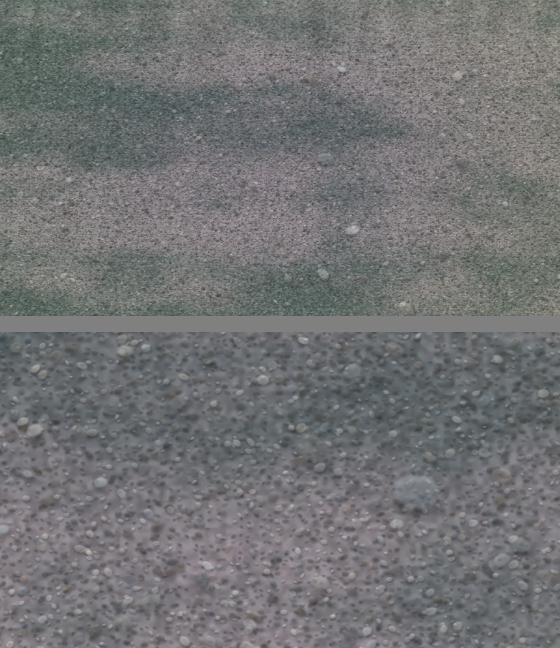
Top, the full canvas; bottom, a detail of the centre.
This texture is drawn by a WebGL 2 fragment shader. Its source:

```glsl
#version 300 es
precision highp float;
uniform vec2 u_resolution;
out vec4 fragColor;

// Three random values per cell
vec3 hash3(vec2 cell, int seed) {
  uvec3 v = uvec3(ivec3(ivec2(cell), seed));
  v = v * 1664525u + 1013904223u;
  v.x += v.y * v.z; v.y += v.z * v.x; v.z += v.x * v.y;
  v ^= v >> 16u;
  v.x += v.y * v.z; v.y += v.z * v.x; v.z += v.x * v.y;
  return vec3(v >> 8u) / 16777216.0;
}

// Cellular noise: random cell values blended by distance to jittered centres
float softCells(vec2 p, int seed) {
  vec2 id = floor(p);
  float total = 0.0, weights = 0.0;
  for (int y = -1; y <= 1; y++)
  for (int x = -1; x <= 1; x++) {
    vec2 cell = id + vec2(x, y);
    vec3 rnd = hash3(cell, seed);
    vec2 d = p - cell - 0.2 - 0.6 * rnd.xy;
    float w = pow(max(1.44 - dot(d, d), 0.0), 3.0);
    total += w * rnd.z;
    weights += w;
  }
  return total / max(weights, 0.0001);
}

// Flattened, randomly turned stones with a soft shadow on the lower side
vec3 addPebbles(vec3 col, vec2 p, float cells, float share, float lift, float strength, int seed) {
  vec2 g = p * cells, id = floor(g);
  float edge = 0.06 + 0.7 * cells / u_resolution.y;
  for (int y = -1; y <= 1; y++)
  for (int x = -1; x <= 1; x++) {
    vec2 cell = id + vec2(x, y);
    vec3 place = hash3(cell, seed);
    if (place.z > share) continue;
    vec3 look = hash3(cell, seed + 50);
    vec3 tone = hash3(cell, seed + 90);
    vec2 d = g - cell - 0.15 - 0.7 * place.xy;
    float angle = 1.8 * (look.x - 0.5), c = cos(angle), s = sin(angle);
    mat2 turn = mat2(c, -s, s, c);
    vec2 squash = vec2(1.0, 1.15 + 0.6 * look.y);
    float radius = mix(0.2, 0.46, look.z * look.z);
    float body = length(turn * d * squash) - radius;
    float under = length(turn * (d + vec2(-0.04, 0.16)) * squash) - radius;
    col *= 1.0 - 0.16 * strength * (1.0 - smoothstep(-0.1, 0.25, under));
    float light = lift + 0.26 * (tone.x * tone.x - 0.36) + 0.07 * d.y / radius;
    vec3 hue = mix(vec3(0.018, 0.0, -0.025), vec3(-0.025, 0.0, 0.018), tone.y);
    vec3 stone = mix(col, vec3(0.48, 0.475, 0.475), 0.35) + light + hue;
    col = mix(col, stone, strength * (1.0 - smoothstep(-edge, edge, body)));
  }
  return col;
}

void main() {
  vec2 p = gl_FragCoord.xy / u_resolution.y;
  float aspect = u_resolution.x / u_resolution.y;

  // Broad patches, stretched sideways
  float patches = 0.42 * softCells(p * vec2(1.7, 4.2), 1)
                + 0.30 * softCells(p * vec2(4.0, 9.0), 2)
                + 0.17 * softCells(p * vec2(10.0, 18.0), 3)
                + 0.11 * softCells(p * vec2(26.0, 40.0), 4);

  // Damp layers, strongest on the left, and one dark seam
  float wave = p.y + 0.02 * sin(p.x * 4.0) + 0.09 * (softCells(p * vec2(3.0, 5.0), 5) - 0.5);
  float layers = cos((wave - 0.69) * 38.0) * (1.0 - smoothstep(0.2, 1.3, p.x));
  float seam = exp(-pow((wave - 0.69) / 0.026, 2.0))
             * smoothstep(0.1, 0.4, p.x) * (1.0 - smoothstep(0.8, 1.3, p.x));
  float top = smoothstep(0.8, 0.95, p.y);
  float damp = smoothstep(0.28, 0.74, patches + 0.07 * layers + 0.1 * seam + 0.06 * top);

  vec3 col = mix(vec3(0.545, 0.52, 0.525), vec3(0.365, 0.405, 0.395), damp);
  col = mix(col, vec3(0.29, 0.37, 0.365), 0.4 * seam * smoothstep(0.35, 0.65, patches));

  // Violet centre, greener rim, warm right side
  vec2 fromCentre = (p - vec2(0.5 * aspect, 0.5)) / vec2(0.5 * aspect, 0.5);
  float rim = smoothstep(0.2, 1.3, length(fromCentre));
  col += mix(vec3(0.004, -0.006, 0.016), vec3(-0.012, 0.008, -0.014), rim);
  col += vec3(0.018, 0.01, -0.004) * smoothstep(0.6, 1.0, p.x / aspect);

  // Faint vertical stains near the top, then fine sand
  col += 0.07 * (softCells(p * vec2(30.0, 4.0), 6) - 0.5) * (0.3 + top);
  col += 0.15 * (softCells(p * vec2(170.0, 200.0), 7) - 0.5);

  // Stones from grit to scattered larger ones
  float strength = mix(0.95, 0.65, max(top, 0.6 * damp));
  col = addPebbles(col, p, 125.0, 0.70, 0.03, strength, 11);
  col = addPebbles(col, p, 72.0, 0.50, 0.03, strength, 12);
  col = addPebbles(col, p, 38.0, 0.16, 0.05, strength, 13);
  col = addPebbles(col, p, 19.0, 0.045, 0.08, strength, 14);

  fragColor = vec4(clamp(col, 0.0, 1.0), 1.0);
}
```
